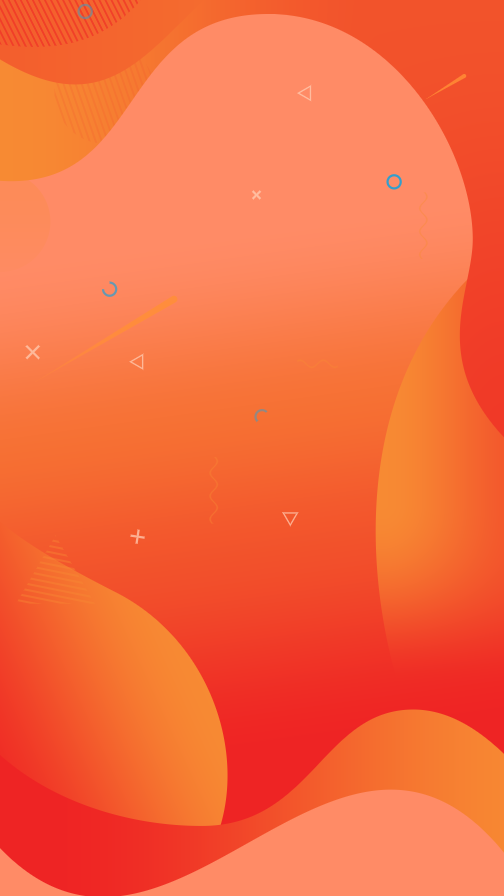
Write a Shadertoy shader that draws this background.

```glsl
// Flowing salmon, orange and red waves with small scattered geometric marks.

// Lengths are in canvas widths, the origin is at the lower left.
const vec3 SALMON = vec3(1, .545, .40);
const vec3 TANGERINE = vec3(.965, .44, .20);
const vec3 ORANGE = vec3(.97, .54, .20);
const vec3 FLAME = vec3(.95, .325, .17);
const vec3 RED = vec3(.935, .14, .14);
const vec3 BLUE = vec3(.20, .62, .80);
const vec3 PALE = vec3(1, .80, .70);
const float LINE = .0022;   // half width of outlines
const float RADIUS = .013;  // of the rings

// Coverage for signed distance d, smoothed over one pixel
float ink(float d) { return clamp(.5 - d * iResolution.x, 0., 1.); }

mat2 turn(float a) { return mat2(cos(a), sin(a), -sin(a), cos(a)); }

vec4 cubic(float t) {
    float s = 1. - t;
    return vec4(s*s*s, 3.*t*s*s, 3.*t*t*s, t*t*t);
}

// Signed distance to a cubic curve rising in x, positive above it
float above(vec2 p, vec4 xs, vec4 ys) {
    float lo = 0., hi = 1.;
    for (int i = 0; i < 14; i++) {
        float m = .5 * (lo + hi);
        if (dot(cubic(m), xs) < p.x) lo = m; else hi = m;
    }
    float t = .5 * (lo + hi), s = 1. - t;
    vec4 w = cubic(t);
    vec3 dw = vec3(s*s, 2.*s*t, t*t);
    vec2 along = normalize(vec2(dot(dw, xs.yzw - xs.xyz), dot(dw, ys.yzw - ys.xyz)));
    vec2 q = p - vec2(dot(w, xs), dot(w, ys));
    return along.x * q.y - along.y * q.x;
}

// Large shapes, negative inside
float blob(vec2 p) {
    if (p.y < 1.303) return above(p.yx, vec4(.91, 1.07, 1.2, 1.303), vec4(1, .85, .938, .938));
    if (p.x < .532) return above(p, vec4(0, .29, .23, .532), vec4(1.419, 1.4, 1.75, 1.75));
    return above(p.yx, vec4(1.303, 1.48, 1.75, 1.75), vec4(.938, .938, .78, .532));
}
float leftLeaf(vec2 p) {
    if (p.y > .602) return above(p.yx, vec4(.602, .632, .69, .743), vec4(.231, .172, .06, 0));
    return above(p.yx, vec4(.14, .30, .51, .602), vec4(.4375, .485, .41, .231));
}
float wave(vec2 p) {
    if (p.x < .4) return above(p, vec4(0, .1, .25, .4), vec4(.28, .19, .139, .139));
    if (p.x < .82) return above(p, vec4(.4, .62, .64, .82), vec4(.139, .139, .37, .37));
    return above(p, vec4(.82, .89, .95, 1), vec4(.37, .37, .33, .282));
}

// Small marks
float ring(vec2 q) { return abs(length(q) - RADIUS) - LINE; }
float crossMark(vec2 q, float r) {
    q = abs(q);
    return max(min(q.x, q.y) - LINE, max(q.x, q.y) - r);
}
float wedge(vec2 q, float r) { return max(q.x, .866 * abs(q.y) - .5 * q.x) - r; }
float triangle(vec2 q) { return abs(wedge(q, .008)) - .6 * LINE; }
float squiggle(vec2 q, float reach) {
    float w = abs(q.x - .007 * sin(q.y * 137.)) * .75 - .0012;
    return max(w, abs(q.y) - reach);
}
float streak(vec2 p, vec2 a, vec2 b, float w) {
    float t = clamp(dot(p - a, b - a) / dot(b - a, b - a), 0., 1.);
    return length(p - mix(a, b, t)) - w * t;
}
float stripes(float s) { return (abs(fract(s / .012) - .5) - .17) * .012; }

void mainImage(out vec4 fragColor, in vec2 fragCoord) {
    vec2 p = fragCoord / iResolution.x;

    // Backdrop and the folds in the upper left corner
    vec3 col = mix(ORANGE, FLAME, smoothstep(0., .75, p.x));
    col = mix(col, RED, .55 * smoothstep(.9, 0., p.y - .9) * smoothstep(.5, 1., p.x));
    float disc = length(p - vec2(.208, 1.593)) - .1;
    col = mix(col, FLAME, .2 * ink(max(disc, stripes(p.x + .35 * p.y))));
    float fold = -above(p, vec4(0, .2, .28, .405), vec4(1.66, 1.54, 1.66, 1.778));
    col = mix(col, mix(FLAME, ORANGE, .2 + .6 * p.x), ink(fold));
    float corner = -above(p, vec4(0, .14, .22, .28), vec4(1.69, 1.67, 1.71, 1.778));
    col = mix(col, RED, .55 * ink(max(corner, stripes(p.x + .5 * p.y))));

    // Main blob, a tilted vertical gradient
    float g = p.y + .14 * (.5 - p.x);
    vec3 body = mix(RED, FLAME, smoothstep(.27, .72, g));
    body = mix(body, TANGERINE, smoothstep(.65, .98, g));
    body = mix(body, SALMON, smoothstep(.92, 1.33, g));
    float bulge = length(p - vec2(0, 1.338)) - .1;
    body = mix(body, ORANGE, .25 * ink(bulge) * smoothstep(1.15, 1.4, p.y));

    // Right leaf, melting away downwards
    float leaf = -above(p.yx, vec4(.42, .62, .98, 1.222), vec4(.79, .73, .695, .926));
    vec3 leafColor = mix(ORANGE, FLAME, smoothstep(.76, 1.06, p.x));
    body = mix(body, leafColor, ink(leaf) * smoothstep(.42, .78, p.y));
    col = mix(col, body, ink(blob(p)));

    // Left leaf, lower wave and foreground
    float glow = smoothstep(-.15, .62, 1.3 * p.x + .6 * (p.y - .28));
    col = mix(col, mix(RED, ORANGE, glow), ink(leftLeaf(p)));
    col = mix(col, mix(RED, ORANGE, smoothstep(.08, 1.1, p.x)), ink(wave(p)));
    float ground = above(p, vec4(0, .34, .667, 1), vec4(.095, -.258, .494, .086));
    col = mix(col, SALMON, ink(ground));

    // Tapered streaks, hatching and squiggles
    float rays = min(streak(p, vec2(.07, 1.02), vec2(.345, 1.184), .007),
                     streak(p, vec2(.845, 1.581), vec2(.921, 1.627), .004));
    col = mix(col, ORANGE * 1.04, .8 * smoothstep(-.05, .3, p.x) * ink(rays));
    float faint = max(wedge((vec2(.11, .625) - p).yx, .045), stripes(p.y + .2 * p.x));
    faint = min(faint, squiggle(p - vec2(.424, .805), .066));
    faint = min(faint, squiggle(p - vec2(.84, 1.33), .066));
    faint = min(faint, squiggle((p - vec2(.63, 1.056)).yx, .04));
    col = mix(col, ORANGE, .4 * ink(faint));

    // Rings, crosses and triangles
    vec2 q = p - vec2(.2175, 1.204), r = p - vec2(.52, .951);
    col = mix(col, BLUE, ink(ring(p - vec2(.782, 1.417))));
    col = mix(col, BLUE, .75 * ink(max(ring(q), min(-q.x, q.y))));
    col = mix(col, BLUE, .5 * ink(min(ring(p - vec2(.169, 1.755)), max(ring(r), r.x - r.y))));
    float marks = min(crossMark(turn(.785) * (p - vec2(.065, 1.079)), .018),
                      crossMark(turn(.785) * (p - vec2(.509, 1.391)), .011));
    marks = min(marks, crossMark(turn(.15) * (p - vec2(.273, .713)), .014));
    marks = min(marks, triangle(p - vec2(.608, 1.593)));
    marks = min(marks, triangle(p - vec2(.275, 1.06)));
    marks = min(marks, triangle((p - vec2(.576, .752)).yx));
    fragColor = vec4(mix(col, PALE, .75 * ink(marks)), 1);
}
```
